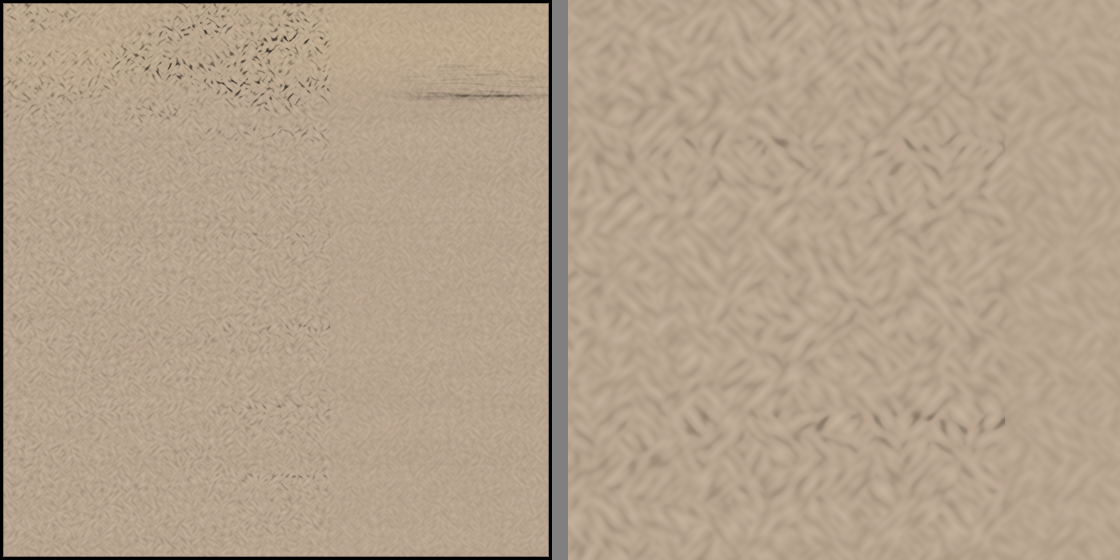
Left, the full canvas; right, a detail of the centre.
A Shadertoy shader for this texture:

```glsl
// Draws a worn beige twill cloth with dark specks and streaks in a thin black frame.

#define CLOTH vec3(0.717, 0.640, 0.559)
#define WARM vec3(0.745, 0.665, 0.550)
#define FRAME vec3(0.004, 0.004, 0.003)
#define FRAME_WIDTH 0.0060
#define THREADS 185.0
#define THREAD_LENGTH 85.0
#define WEAVE_CONTRAST 0.085
#define SPECK_DEPTH 0.62
#define SEAM_X 0.597
#define STREAK_Y 0.172

vec2 hashGradient(vec2 cell) {
    vec3 h = fract(cell.xyx * vec3(0.1031, 0.1030, 0.0973));
    h += dot(h, h.yzx + 33.33);
    float angle = 6.2832 * fract((h.x + h.y) * h.z);
    return vec2(cos(angle), sin(angle));
}

float gradientNoise(vec2 p) {
    vec2 i = floor(p), f = p - i;
    vec2 u = f * f * f * (f * (f * 6.0 - 15.0) + 10.0);
    vec2 e = vec2(0.0, 1.0);
    float a = dot(hashGradient(i), f);
    float b = dot(hashGradient(i + e.yx), f - e.yx);
    float c = dot(hashGradient(i + e.xy), f - e.xy);
    float d = dot(hashGradient(i + e.yy), f - e.yy);
    return mix(mix(a, b, u.x), mix(c, d, u.x), u.y);
}

float band(float x, float center, float width) {
    float d = (x - center) / width;
    return exp(-d * d);
}

// Short diagonal threads that switch direction from patch to patch
float twill(vec2 p) {
    vec2 diagonal = vec2(p.x + p.y, p.x - p.y) * 0.7071;
    float rising = gradientNoise(diagonal.yx * vec2(THREADS, THREAD_LENGTH) + 300.0);
    float falling = gradientNoise(diagonal * vec2(THREADS, THREAD_LENGTH) + 700.0);
    float choice = smoothstep(-0.15, 0.15, gradientNoise(p * 38.0 + 50.0));
    return mix(rising, falling, choice);
}

// Speckled wear left of the seam; q is measured from the top left
float leftWear(vec2 q) {
    float leftSide = 1.0 - smoothstep(SEAM_X - 0.004, SEAM_X + 0.004, q.x);
    float patches = smoothstep(-0.35, 0.4, gradientNoise(q * vec2(7.0, 22.0) + 20.0));
    float upper = 1.0 - smoothstep(0.13, 0.27, q.y);
    float growth = mix(0.35, 1.0, smoothstep(0.08, 0.45, q.x));
    float cluster = band(q.y, 0.125, 0.03) * band(q.x, 0.42, 0.17);
    cluster += 0.5 * band(q.y, 0.063, 0.012) * smoothstep(0.25, 0.45, q.x);
    float bare = band(q.x, 0.17, 0.06) * band(q.y, 0.05, 0.045);
    float wear = upper * growth * patches * (1.0 - 0.8 * bare) + 0.6 * cluster;
    return leftSide * (wear + 0.09 * patches);
}

void mainImage(out vec4 fragColor, in vec2 fragCoord) {
    vec2 uv = fragCoord / iResolution.xy;
    vec2 p = fragCoord / iResolution.y;
    vec2 q = vec2(uv.x, 1.0 - uv.y);
    float weave = twill(p);

    // Repeated worn rows, closer together towards the bottom
    float wear = leftWear(q);
    float creases = 0.0;
    float rowSpan = smoothstep(0.26, 0.56, q.x) * (1.0 - step(SEAM_X, q.x));
    for (int k = -1; k < 4; k++) {
        float n = float(k);
        float rowY = 0.415 + 0.165 * n - 0.0105 * n * (n - 1.0);
        float below = q.y - rowY;
        float row = smoothstep(-0.004, 0.004, below) * exp(-max(below, 0.0) * 60.0);
        wear += 0.48 * row * rowSpan;
        creases += band(below, -0.018, 0.0018);
    }

    // Warm tint at the top and slow, mostly horizontal tone shifts
    float tintNoise = gradientNoise(q * vec2(4.0, 9.0) + 80.0);
    float warmth = (1.0 - smoothstep(0.06, 0.23, q.y)) * (0.65 + 0.6 * tintNoise);
    vec3 color = mix(CLOTH, WARM, clamp(warmth, 0.0, 1.0));
    color += 0.012 * gradientNoise(q * vec2(2.0, 24.0) + 10.0);
    color -= 0.010 * creases;

    // Cloth grain, softer right of the seam
    float softness = mix(1.0, 0.75, smoothstep(SEAM_X - 0.01, SEAM_X + 0.01, q.x));
    color += WEAVE_CONTRAST * softness * weave;

    // Dark gaps between the threads
    float gap = smoothstep(0.06, 0.60, -weave);
    color *= 1.0 - SPECK_DEPTH * min(wear, 1.2) * gap;

    // Drawn-out streaks on the upper right
    float fibres = gradientNoise(q * vec2(14.0, 190.0) + 5.0);
    float streakSpan = smoothstep(0.68, 0.84, q.x) * (1.0 - 0.6 * smoothstep(0.90, 1.0, q.x));
    float streak = band(q.y, STREAK_Y, 0.006) * (0.55 + 0.7 * fibres);
    streak += 0.35 * band(q.y, 0.145, 0.035) * smoothstep(0.0, 0.5, fibres);
    color *= 1.0 - 0.34 * streakSpan * max(streak * (1.0 - 0.8 * weave), 0.0);

    // Black frame
    vec2 inset = min(fragCoord, iResolution.xy - fragCoord) / iResolution.y;
    float edge = min(inset.x, inset.y) - FRAME_WIDTH;
    float pixel = 0.5 / iResolution.y;
    color = mix(FRAME, color, smoothstep(-pixel, pixel, edge));

    fragColor = vec4(clamp(color, 0.0, 1.0), 1.0);
}
```
